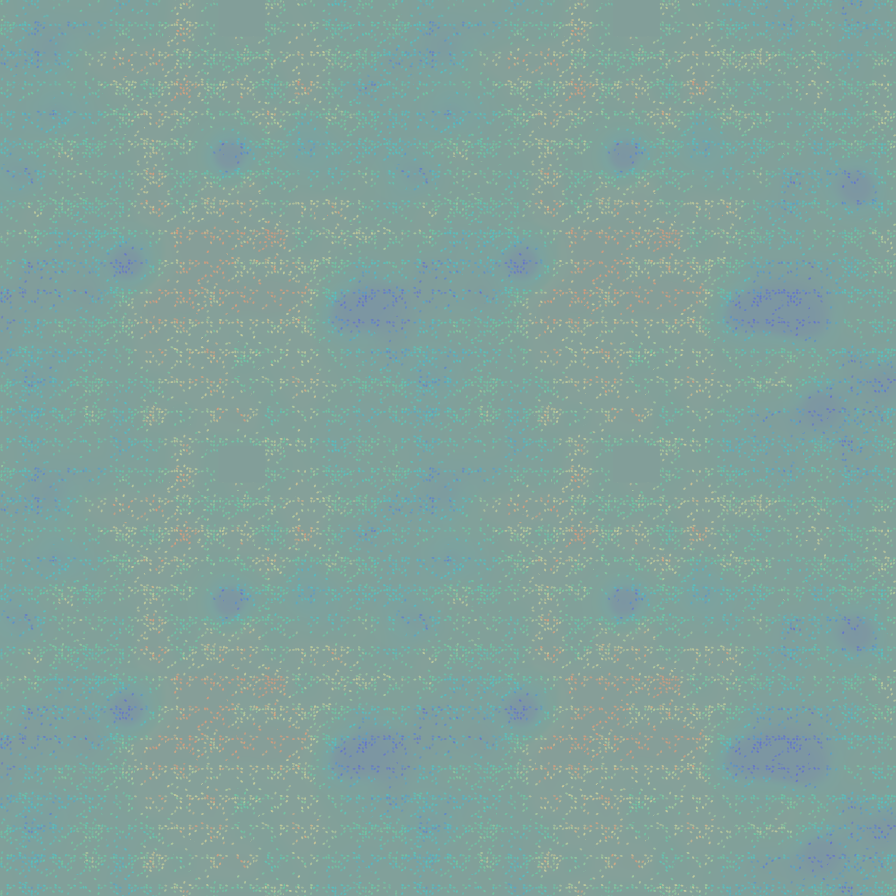
Reproduce this texture procedurally as a Shadertoy shader.

```glsl
// Speckled grey-green cloth: fine coloured flecks from a small tiled stamp, tinted
// by a smooth heat field (blue to orange) that repeats over the canvas. The partial
// third column of repeats gets its own variation and its own cool patches.

const vec2 REPEATS = vec2(2.27, 2.008);  // field repeats across and down
const float WHOLE_COLUMNS = 2.0;         // columns that are identical
const vec2 TILES = vec2(13.0, 15.0);     // stamp tiles in one repeat
const float DOTS = 10.0;                 // fleck cells along a tile side
const float FLECK_RADIUS = 0.36;         // in fleck cells
const float FLECK_THRESHOLD = 0.615;     // higher is sparser
const float FLECK_OPACITY = 0.8;
const float PATCH_RADIUS = 0.027;        // in canvas heights
const vec4 BARE = vec4(0.555, 0.0, 0.67, 0.08); // empty block in a repeat

const vec3 GROUND = vec3(0.51, 0.62, 0.60);
const vec3 BLUE   = vec3(0.36, 0.42, 0.83);
const vec3 CYAN   = vec3(0.28, 0.79, 0.80);
const vec3 GREEN  = vec3(0.42, 0.81, 0.64);
const vec3 YELLOW = vec3(0.82, 0.84, 0.61);
const vec3 ORANGE = vec3(0.91, 0.61, 0.46);

// Cool patches: x and y in repeats from the top left, then strength
const int PATCH_COUNT = 13;
const vec3 PATCHES[PATCH_COUNT] = vec3[](
    vec3(0.13, 0.11, 0.6), vec3(0.15, 0.25, 0.65), vec3(0.58, 0.35, 1.0),
    vec3(0.78, 0.33, 0.7), vec3(0.325, 0.59, 1.0), vec3(0.87, 0.70, 0.8),
    vec3(0.96, 0.69, 0.9), vec3(0.03, 0.385, 0.6), vec3(0.09, 0.84, 0.6),
    vec3(2.17, 0.42, 1.0), vec3(2.04, 0.71, 1.0), vec3(2.08, 0.915, 1.0),
    vec3(2.25, 0.85, 0.7));

// Integer hash: three values in 0..1
vec3 hash3(vec2 cell, float seed) {
    uvec3 v = uvec3(ivec3(cell, seed)) * 1664525u + 1013904223u;
    v.x += v.y * v.z; v.y += v.z * v.x; v.z += v.x * v.y;
    v ^= v >> 16u;
    v.x += v.y * v.z; v.y += v.z * v.x; v.z += v.x * v.y;
    return vec3(v >> 8u) / 16777216.0;
}

// Wraps a lattice cell, with n cells per repeat; the last column stays unwrapped
vec2 repeatKey(vec2 cell, vec2 n) {
    float x = cell.x < WHOLE_COLUMNS * n.x ? mod(cell.x, n.x) : cell.x;
    return vec2(x, mod(cell.y, n.y));
}

// Repeating value noise
float noise(vec2 p, vec2 n, float seed) {
    vec2 i = floor(p * n), f = fract(p * n);
    f = f * f * (3.0 - 2.0 * f);
    float a = hash3(repeatKey(i, n), seed).x;
    float b = hash3(repeatKey(i + vec2(1, 0), n), seed).x;
    float c = hash3(repeatKey(i + vec2(0, 1), n), seed).x;
    float d = hash3(repeatKey(i + vec2(1, 1), n), seed).x;
    return mix(mix(a, b, f.x), mix(c, d, f.x), f.y);
}

// Amount of cool patch at p
float coolness(vec2 p) {
    float total = 0.0;
    for (int i = 0; i < PATCH_COUNT; i++) {
        vec2 d = p - PATCHES[i].xy;
        float lastCopy = PATCHES[i].x < WHOLE_COLUMNS ? WHOLE_COLUMNS - 1.0 : 0.0;
        d -= vec2(clamp(round(d.x), 0.0, lastCopy), round(d.y));
        d /= REPEATS * PATCH_RADIUS;
        total += PATCHES[i].z * exp(-0.7 * dot(d, d));
    }
    return min(total, 1.0);
}

vec3 heatColor(float heat) {
    vec3 c = mix(BLUE, CYAN, smoothstep(0.08, 0.30, heat));
    c = mix(c, GREEN, smoothstep(0.30, 0.48, heat));
    c = mix(c, YELLOW, smoothstep(0.50, 0.64, heat));
    return mix(c, ORANGE, smoothstep(0.66, 0.80, heat));
}

// Strongest fleck at p: coverage and its own heat shift
vec2 flecks(vec2 p, float threshold, float pixel) {
    vec2 n = TILES * DOTS, g = p * n, best = vec2(0);
    for (int y = -1; y <= 1; y++)
    for (int x = -1; x <= 1; x++) {
        vec2 cell = floor(g) + vec2(x, y);
        vec2 stamp = mod(cell, DOTS);
        vec3 shape = hash3(stamp, 1.0);                // same in every tile
        vec3 wear = hash3(repeatKey(cell, n), 2.0);    // differs between tiles
        float row = hash3(vec2(stamp.y, 0), 3.0).x;    // denser and sparser rows
        if (0.5 * shape.x + 0.25 * wear.x + 0.25 * row < threshold) continue;
        vec2 d = g - cell - 0.5 - 0.5 * (shape.yz - 0.5);
        float angle = 6.2832 * shape.y;
        d = mat2(cos(angle), sin(angle), -sin(angle), cos(angle)) * d;
        float edge = FLECK_RADIUS - length(d * vec2(1.15, 0.8));
        float cover = clamp(edge / pixel + 0.5, 0.0, 1.0) * mix(0.55, 1.0, wear.y);
        if (cover > best.x) best = vec2(cover, wear.z - 0.5);
    }
    return best;
}

void mainImage(out vec4 fragColor, in vec2 fragCoord) {
    vec2 uv = fragCoord / iResolution.y;
    vec2 p = vec2(uv.x, 1.0 - uv.y) * REPEATS;

    // Heat field: broad warm bands, two noise scales, cool patches
    float cool = coolness(p);
    float heat = 0.54 - 0.13 * cos(6.2832 * (p.x - 0.02));
    heat += 0.42 * (noise(p, vec2(5, 6), 4.0) - 0.5);
    heat += 0.34 * (noise(p, TILES, 5.0) - 0.5);
    heat = mix(heat, 0.04, cool);

    // Flecks thin out in places and vanish in the bare block
    float threshold = FLECK_THRESHOLD + 0.2 * (0.5 - noise(p, TILES, 6.0)) + 0.07 * cool;
    float pixel = REPEATS.y * TILES.y * DOTS / iResolution.y;
    vec2 fleck = flecks(p, threshold, pixel);
    vec2 q = fract(p);
    vec2 inside = smoothstep(BARE.xy - 0.004, BARE.xy, q)
                * (1.0 - smoothstep(BARE.zw, BARE.zw + 0.004, q));
    float clothed = 1.0 - inside.x * inside.y;

    vec3 color = mix(GROUND, heatColor(heat), clothed * mix(0.035, 0.15, cool));
    color = mix(color, heatColor(heat + 0.2 * fleck.y), FLECK_OPACITY * fleck.x * clothed);
    fragColor = vec4(color, 1.0);
}
```
